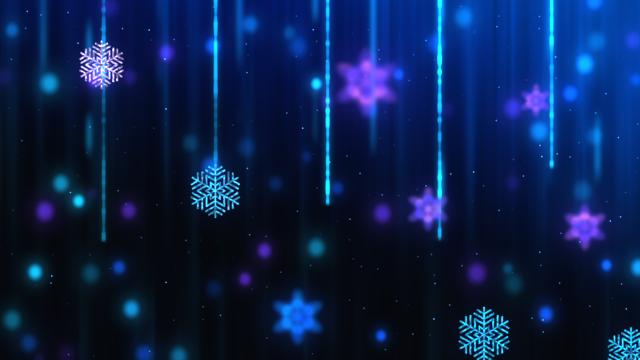
Reproduce this background procedurally as a Shadertoy shader.

```glsl
const vec3 CYAN = vec3(0.06, 0.74, 0.96);
const vec3 BLUE = vec3(0.05, 0.32, 0.95);
const vec3 VIOLET = vec3(0.36, 0.16, 0.85);
const vec3 LILAC = vec3(0.84, 0.72, 0.98);

float hash(vec2 p) {
    vec3 q = fract(p.xyx * vec3(0.1031, 0.1030, 0.0973));
    q += dot(q, q.yzx + 33.33);
    return fract((q.x + q.y) * q.z);
}

float noise(vec2 p) {
    vec2 i = floor(p), f = fract(p);
    f = f * f * (3.0 - 2.0 * f);
    return mix(mix(hash(i), hash(i + vec2(1, 0)), f.x),
               mix(hash(i + vec2(0, 1)), hash(i + vec2(1, 1)), f.x), f.y);
}

float segment(vec2 p, vec2 a, vec2 b) {
    vec2 d = b - a;
    return length(p - a - d * clamp(dot(p - a, d) / dot(d, d), 0.0, 1.0));
}

// Distance to a branched six-armed crystal of unit radius
float crystal(vec2 p) {
    const float SECTOR = 1.0471976;
    float a = mod(atan(p.x, p.y) + 0.5 * SECTOR, SECTOR) - 0.5 * SECTOR;
    vec2 q = length(p) * vec2(cos(a), abs(sin(a)));
    float d = segment(q, vec2(0), vec2(1, 0));
    for (int k = 0; k < 4; k++) {
        vec2 root = vec2(0.2 + 0.19 * float(k), 0);
        float reach = 0.2 + 0.22 * sin(0.9 * float(k) + 0.1);
        d = min(d, segment(q, root, root + reach * vec2(0.5, 0.866)));
    }
    return d;
}

// Out-of-focus star with a faint ring pattern
float softStar(vec2 p) {
    float r = length(p), a = atan(p.x, p.y);
    float mask = smoothstep(1.2, 0.55, r / (0.84 + 0.16 * cos(6.0 * a)));
    return mask * (0.85 + 0.15 * cos(r * 13.0) + 0.15 * cos(6.0 * a) * r);
}

vec3 backdrop(vec2 uv, vec2 p) {
    float light = smoothstep(0.4, 1.2, 0.85 * uv.y + 0.45 * uv.x);
    vec3 col = mix(vec3(0.022, 0.032, 0.055), vec3(0.012, 0.09, 0.42), light);
    float corner = smoothstep(0.9, 1.5, uv.x + 0.5 * uv.y);
    col += vec3(0.0, 0.19, 0.28) * corner * (0.2 + 0.8 * uv.y);
    // Faint vertical curtains
    float wide = noise(p * vec2(26.0, 1.6));
    float fine = noise(p * vec2(80.0, 2.2) + 40.0);
    col *= 0.78 + 0.24 * wide + 0.16 * fine;
    return col + vec3(0.0, 0.13, 0.18) * pow(wide, 4.0) * (0.2 + 0.8 * fine) * (0.4 + 0.6 * uv.y);
}

vec3 bokeh(vec2 p, float aspect) {
    vec3 sum = vec3(0);
    for (int i = 0; i < 64; i++) {
        float n = float(i);
        vec2 c = vec2(hash(vec2(n, 3.1)) * aspect, hash(vec2(n, 17.7)));
        float size = mix(0.018, 0.034, hash(vec2(n, 29.3)));
        float power = mix(0.22, 1.15, pow(hash(vec2(n, 41.9)), 2.0));
        float hue = hash(vec2(n, 53.1));
        vec3 tint = hue < 0.22 ? VIOLET * 0.7 : mix(BLUE, CYAN, smoothstep(0.3, 0.9, hue));
        float r = length((p - c) * vec2(1.0, 0.9)) / size;
        sum += tint * power * (0.75 * smoothstep(1.1, 0.2, r) + 0.32 * exp(-r * r * 0.5));
    }
    return sum;
}

// Beaded luminous thread hanging down to a given height
float thread(vec2 p, float x, float bottom, float px) {
    float d = abs(p.x - x);
    float bead = noise(vec2(x * 91.0, p.y * 75.0));
    float halfWidth = 0.003 + 0.0032 * bead;
    float core = 1.0 - smoothstep(halfWidth - px, halfWidth + px, d);
    float swell = 0.4 + 0.9 * noise(vec2(x * 37.0, p.y * 6.0));
    float cut = smoothstep(bottom - 0.008, bottom + 0.008, p.y);
    return cut * swell * (core * (0.5 + 0.8 * bead) + 0.3 * exp(-d * d / 0.00016));
}

// Defocused thread, fading in patches along its length
float blurredThread(vec2 p, float x, float bottom) {
    float d = (p.x - x) / 0.011;
    float patches = smoothstep(0.25, 0.85, noise(vec2(x * 53.0, p.y * 8.0)));
    return exp(-d * d) * patches * smoothstep(bottom - 0.04, bottom + 0.04, p.y);
}

float dust(vec2 p, float cell) {
    vec2 id = floor(p / cell);
    vec2 c = 0.15 + 0.7 * vec2(hash(id + 5.0), hash(id + 71.0));
    float r = length(fract(p / cell) - c) * cell;
    return step(0.6, hash(id + 131.0)) * pow(hash(id + 211.0), 3.0) * smoothstep(0.004, 0.0008, r);
}

void mainImage(out vec4 fragColor, in vec2 fragCoord) {
    vec2 uv = fragCoord / iResolution.xy, p = fragCoord / iResolution.y;
    float aspect = iResolution.x / iResolution.y, px = 1.0 / iResolution.y;
    vec3 col = backdrop(uv, p) + bokeh(p, aspect);
    col += vec3(0.3, 0.55, 0.85) * dust(p, 0.045);

    for (int j = 0; j < 9; j++) {
        float n = float(j);
        float x = (n + 0.2 + 0.6 * hash(vec2(n, 83.0))) / 9.0;
        col += CYAN * 0.38 * blurredThread(p, x * aspect, 0.35 + 0.5 * hash(vec2(n, 97.0)));
    }
    for (int j = 0; j < 5; j++) {
        float n = float(j);
        float bottom = 0.33 + 0.3 * fract(0.67 * n);
        float power = 0.8 - 0.35 * cos(1.05 * n);
        col += CYAN * power * thread(p, (0.162 + 0.175 * n) * aspect, bottom, px);
    }

    // Snowflakes, some crisp and some out of focus
    for (int i = 0; i < 9; i++) {
        float n = float(i);
        vec2 c = vec2(pow((n + 0.4) / 8.6, 0.6) * aspect, fract(0.82 + 0.65 * n));
        float warm = smoothstep(0.2, 0.8, 0.5 + 0.5 * cos(1.9 * n));
        vec2 q = p - c;
        if (i % 4 < 2 && i != 4) {
            float size = 0.06 + 0.016 * hash(vec2(n, 7.0));
            float d = crystal(q / size) * size;
            float ink = 1.0 - smoothstep(0.0026 - px, 0.0026 + px, d);
            float glint = 0.35 + 1.1 * noise(q * 170.0 + n);
            col = mix(col, mix(CYAN, LILAC, warm) * glint + 0.1, ink);
            col += mix(BLUE, VIOLET, warm) * 0.14 * exp(-dot(q, q) / (size * size));
        } else {
            float size = 0.045 + 0.05 * fract(0.35 * n + 0.9);
            float mottle = noise(q * 38.0 + n * 9.0);
            vec3 violet = mix(vec3(0.36, 0.25, 0.92), vec3(0.88, 0.46, 0.92), mottle * mottle);
            vec3 tint = mix(BLUE + vec3(0.0, 0.25, 0.0) * mottle, violet, warm);
            col = mix(col, tint, 0.85 * min(softStar(q / size), 1.0));
            col += mix(BLUE, VIOLET, warm) * 0.3 * exp(-dot(q, q) / (size * size));
        }
    }
    fragColor = vec4(clamp(col, 0.0, 1.0), 1.0);
}
```
